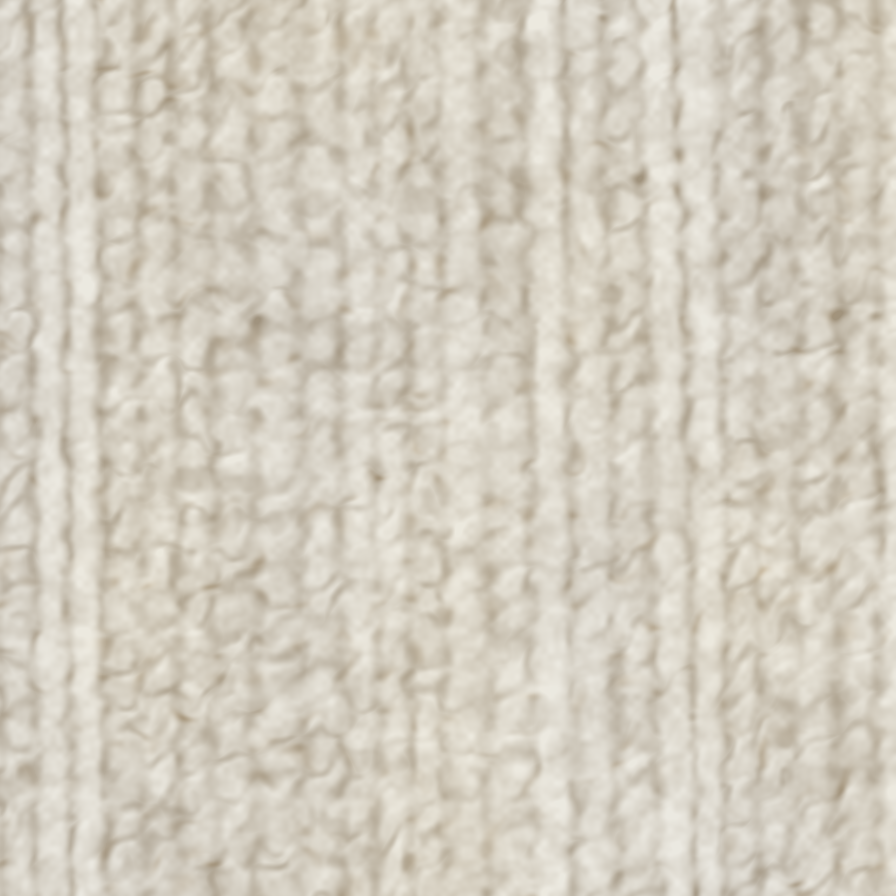
A WebGL 1 fragment shader for this texture:

```glsl
precision highp float;
// Pale, loosely knitted cloth: upright cords and columns of lumpy stitches.
// Faint jittered cells give the stitches; short slanted marks are scattered
// between them, over ribbed columns with mottled yarn and fibre grain.

uniform vec2 u_resolution;

#define COLUMNS 23.0
#define ROWS 23.0
#define SLANT 0.75
#define GAP_DEPTH 0.40
#define MARK_DEPTH 0.62
#define RELIEF 0.13
#define GRAIN 0.48
#define RIB_DEPTH 0.24
#define MOTTLE 0.32
#define BASE_TONE 0.86
#define SHADOW vec3(0.70, 0.66, 0.59)
#define LIGHT vec3(0.89, 0.874, 0.832)

float hash(vec2 p) {
  return fract(sin(dot(p, vec2(127.1, 311.7))) * 43758.55);
}

vec2 hash2(vec2 p) { return vec2(hash(p), hash(p + 37.3)); }

float noise(vec2 p) {
  vec2 i = floor(p);
  vec2 f = fract(p);
  f = f * f * (3.0 - 2.0 * f);
  float low = mix(hash(i), hash(i + vec2(1.0, 0.0)), f.x);
  float high = mix(hash(i + vec2(0.0, 1.0)), hash(i + 1.0), f.x);
  return mix(low, high, f.y);
}

// Canvas position to stitch grid, with uneven columns and wobbly yarn
vec2 stitchGrid(vec2 p) {
  vec2 q = p * vec2(COLUMNS, ROWS);
  q.x += 1.1 * noise(vec2(p.x * 8.0, p.y * 0.6));
  q.y += 1.6 * noise(p * vec2(7.0, 3.0) + 5.0);
  vec2 wobble = vec2(noise(p * 42.0), noise(p * 42.0 + 19.0)) - 0.5;
  return q + wobble * vec2(0.24, 0.65);
}

// Strength of the upright cord at a grid position, 0 to 1
float cordAt(vec2 q) {
  float across = (fract(q.x) - 0.5) / 0.38;
  float chosen = smoothstep(0.50, 0.75, hash(vec2(floor(q.x), 4.0)));
  return chosen * exp(-across * across * across * across);
}

// Gap between stitches, 1 in the middle of a gap and 0 on the yarn
float gapAt(vec2 p) {
  vec2 q = stitchGrid(p);
  float slant = SLANT * (noise(p * vec2(5.0, 4.0) + 11.0) * 1.5 - 0.2);
  float nearest = 9.0;
  float second = 9.0;
  for (int j = -1; j <= 1; j++) {
    for (int i = -1; i <= 1; i++) {
      vec2 id = floor(q) + vec2(float(i), float(j));
      vec2 d = q - id - 0.5 - vec2(0.22, 0.75) * (hash2(id) - 0.5);
      d.y -= slant * d.x;
      float dist = length(d * vec2(0.85, 1.0));
      second = min(second, max(nearest, dist));
      nearest = min(nearest, dist);
    }
  }
  float gap = 1.0 - smoothstep(0.0, 0.60, second - nearest);
  return gap * (1.0 - 0.75 * cordAt(q));
}

// Short soft dashes near the grooves, mostly rising to the right
float marksAt(vec2 q) {
  float total = 0.0;
  for (int j = -1; j <= 1; j++) {
    for (int i = -1; i <= 1; i++) {
      vec2 id = floor(q) + vec2(float(i), float(j));
      vec2 pick = hash2(id + 61.0);
      vec2 d = q - id - vec2(0.1, 0.5) - vec2(0.45, 0.7) * (hash2(id + 83.0) - 0.5);
      float angle = mix(-0.25, 1.15, pick.x);
      vec2 along = vec2(cos(angle), sin(angle));
      vec2 r = vec2(dot(d, along), dot(d, vec2(-along.y, along.x)));
      r /= vec2(mix(0.20, 0.42, pick.y), 0.17);
      total += hash(id + 29.0) * exp(-dot(r, r));
    }
  }
  return min(total, 1.0) * (1.0 - 0.6 * cordAt(q));
}

void main() {
  vec2 p = gl_FragCoord.xy / u_resolution;
  vec2 q = stitchGrid(p);

  // Faint broken gaps, lit from the upper left, and the darker marks
  float gap = gapAt(p);
  float relief = gapAt(p + vec2(-0.005, 0.006)) - gap;
  float depth = smoothstep(0.25, 0.80, noise(p * vec2(48.0, 52.0) + 3.0));
  float mark = marksAt(q) * (0.35 + 0.9 * noise(p * 55.0 + 71.0));

  // Shaded grooves between columns, fading in and out along their length
  float groove = 0.5 + 0.5 * cos(6.2832 * fract(q.x));
  groove *= groove * (0.3 + 1.2 * noise(p * vec2(24.0, 5.0) + 31.0));

  // Mottled yarn, fibre grain at two sizes, and broad unevenness
  float mottle = noise(p * vec2(38.0, 34.0) + 57.0) - 0.5;
  float fibre = 0.6 * noise(p * 78.0 + 13.0) + 0.4 * noise(p * 135.0) - 0.5;
  float broad = noise(p * vec2(7.0, 2.5) + 23.0) - 0.5;

  float tone = BASE_TONE + 0.15 * cordAt(q) + GRAIN * fibre + MOTTLE * mottle;
  tone += 0.16 * broad - RIB_DEPTH * groove + RELIEF * relief;
  tone = clamp(tone - GAP_DEPTH * gap * depth - MARK_DEPTH * mark, -0.40, 1.18);

  // Cool patches on the yarn, warm ochre in the deepest marks
  vec3 color = mix(SHADOW, LIGHT, tone);
  color += vec3(-0.008, 0.0, 0.022) * (noise(p * vec2(6.0, 3.0) + 47.0) - 0.5);
  color += vec3(0.025, 0.006, -0.02) * mark * noise(p * 20.0 + 8.0);
  gl_FragColor = vec4(color, 1.0);
}
```
